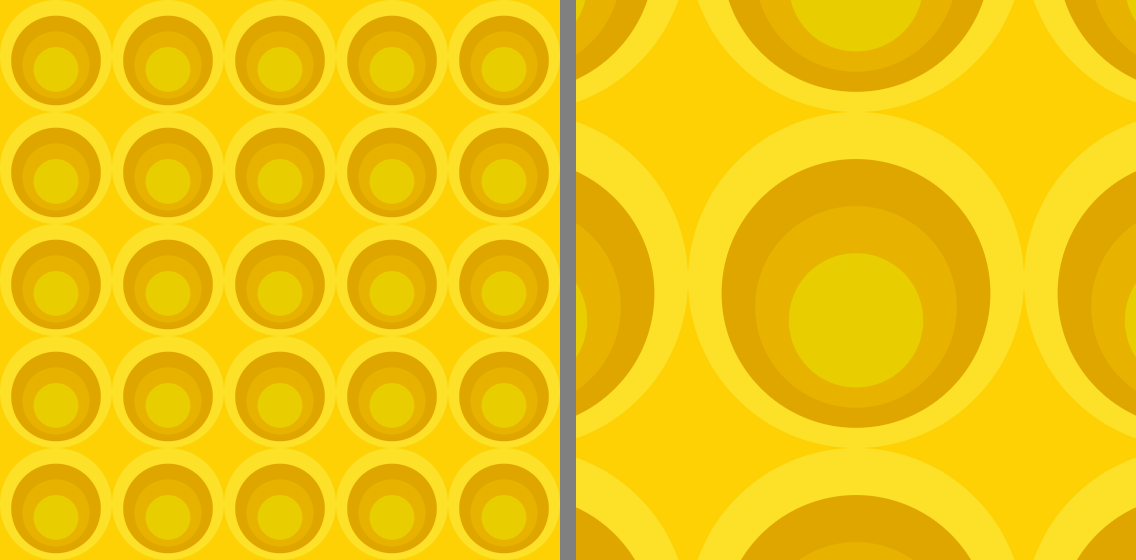
Left, the full canvas; right, a detail of the centre.
Reproduce this pattern procedurally as a WebGL 2 fragment shader.

```glsl
#version 300 es
precision highp float;

uniform vec2 u_resolution;
out vec4 fragColor;

// Antialiased coverage of a disc lowered by drop, in cell units
float disc(vec2 p, float drop, float radius, float pixel) {
    float dist = length(p + vec2(0.0, drop)) - radius;
    return clamp(0.5 - dist / pixel, 0.0, 1.0);
}

void main() {
    // Five by five cells, each centred on zero
    vec2 cell = fract(gl_FragCoord.xy / u_resolution * 5.0) - 0.5;
    float pixel = 5.0 / min(u_resolution.x, u_resolution.y);

    vec3 ground = vec3(0.992, 0.820, 0.012);
    vec3 rim = vec3(0.992, 0.882, 0.157);
    vec3 shadow = vec3(0.880, 0.650, 0.0);
    vec3 amber = vec3(0.910, 0.698, 0.0);
    vec3 core = vec3(0.910, 0.804, 0.0);

    // Nested discs, each smaller and lower than the last
    vec3 color = mix(ground, rim, disc(cell, 0.0, 0.5, pixel));
    color = mix(color, shadow, disc(cell, 0.04, 0.4, pixel));
    color = mix(color, amber, disc(cell, 0.08, 0.3, pixel));
    color = mix(color, core, disc(cell, 0.12, 0.2, pixel));

    fragColor = vec4(color, 1.0);
}
```
